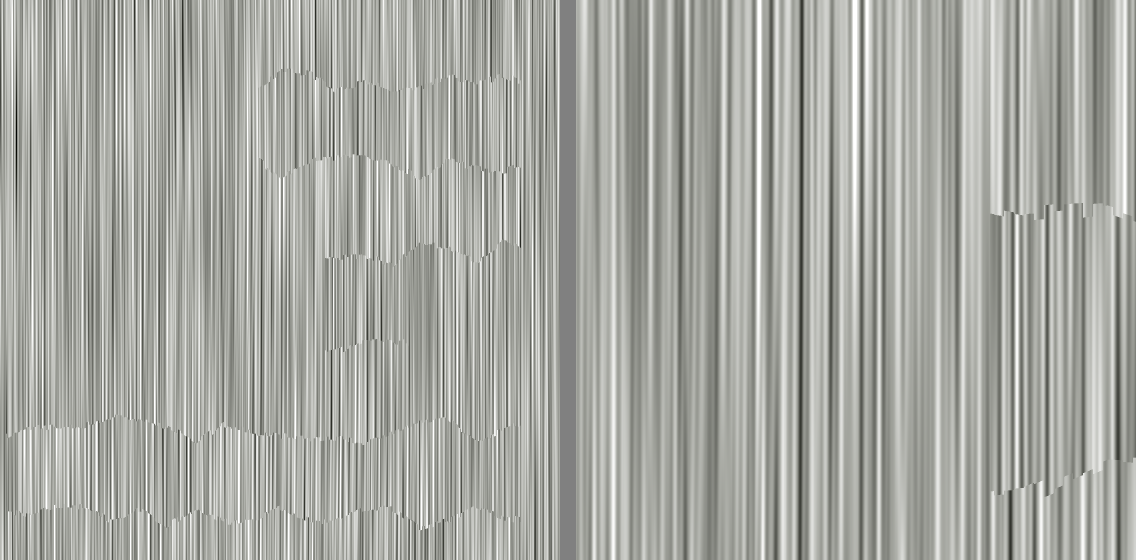
Left, the full canvas; right, a detail of the centre.
A WebGL 2 fragment shader for this texture:

```glsl
#version 300 es
precision highp float;
// Dense vertical grey streaks, like brushed fibre, cut by ragged wavy seams.
// Streaks are layers of noise stretched along y; every seam crossed from
// below switches the noise seed, so the fibres break off and restart there.

uniform vec2 u_resolution;
out vec4 fragColor;

// Integer hash of a lattice cell and a seed, from 0 to 1.
float hash(vec2 cell, float seed) {
    uvec3 v = uvec3(ivec3(cell, seed)) * 1664525u + 1013904223u;
    v.x += v.y * v.z;
    v.y += v.z * v.x;
    v.z += v.x * v.y;
    v ^= v >> 16u;
    v.x += v.y * v.z;
    v.y += v.z * v.x;
    v.z += v.x * v.y;
    return float(v.z >> 8u) / 16777216.0;
}

// Smooth noise along one fibre, shifted so that neighbours do not line up.
float fibre(float column, float y, float seed) {
    y += 8.0 * hash(vec2(column, 91.0), seed);
    float cell = floor(y);
    return mix(hash(vec2(column, cell), seed),
               hash(vec2(column, cell + 1.0), seed),
               smoothstep(0.0, 1.0, y - cell)) - 0.5;
}

// Blend of adjacent fibres, centred on zero.
float streaks(vec2 p, float seed) {
    float column = floor(p.x);
    return mix(fibre(column, p.y, seed),
               fibre(column + 1.0, p.y, seed),
               smoothstep(0.0, 1.0, p.x - column));
}

// Gradient noise across x: light and dark alternate without broad drift.
float ridges(vec2 p, float seed) {
    float column = floor(p.x);
    float t = p.x - column;
    return mix(t * fibre(column, p.y, seed),
               (t - 1.0) * fibre(column + 1.0, p.y, seed),
               smoothstep(0.0, 1.0, t));
}

// Height of a seam: a polyline of random scallops with ragged steps.
float seamHeight(float x, float index) {
    float column = floor(x * 20.0);
    float wave = mix(hash(vec2(column, 7.0), index),
                     hash(vec2(column + 1.0, 7.0), index),
                     fract(x * 20.0)) - 0.5;
    float ragged = hash(vec2(floor(x * 170.0), 13.0), index) - 0.5;
    return 0.08 + 0.155 * index + 0.05 * wave + 0.012 * ragged;
}

// Seed of the patch at p: the number of the highest seam below it.
float patchSeed(vec2 p) {
    float seed = 0.0;
    for (int i = 0; i < 6; i++) {
        float index = float(i);
        float left = i < 2 ? 0.01 : i < 4 ? 0.58 : 0.46;
        float right = i == 2 ? 0.73 : 0.93;
        bool inSpan = p.x > left && p.x < right;
        if (inSpan && p.y > seamHeight(p.x, index)) seed = index + 1.0;
    }
    return seed;
}

float tone(vec2 p) {
    float seed = patchSeed(p);
    float contrast = mix(0.9, 1.1, hash(vec2(3.0, 5.0), seed));

    // A faint lean keeps long fibres from being perfectly parallel.
    p.x += 0.003 * streaks(p * vec2(5.0, 2.0), 40.0);

    float fine = 1.58 * ridges(p * vec2(280.0, 3.2), seed + 10.0);
    float medium = 0.38 * streaks(p * vec2(390.0, 3.0), seed + 20.0)
                 + 0.12 * streaks(p * vec2(190.0, 3.5), seed + 30.0);
    float broad = 0.07 * streaks(p * vec2(26.0, 6.0), seed + 50.0);
    float swing = contrast * (fine + medium + broad);

    // The cubic term sharpens the few darkest and brightest fibres.
    return 0.667 + swing * (0.93 + 1.5 * swing * swing);
}

void main() {
    // Average a few heights inside the pixel to smooth the seams.
    float grey = 0.0;
    for (int i = -1; i <= 1; i++) {
        vec2 offset = vec2(0.0, float(i) / 3.0);
        grey += tone((gl_FragCoord.xy + offset) / u_resolution) / 3.0;
    }

    // Slightly green-yellow greys, neutral towards white.
    vec3 tint = vec3(-0.003, 0.004, -0.022) * smoothstep(1.1, 0.6, grey);
    fragColor = vec4(clamp(grey + tint, 0.0, 1.0), 1.0);
}
```
